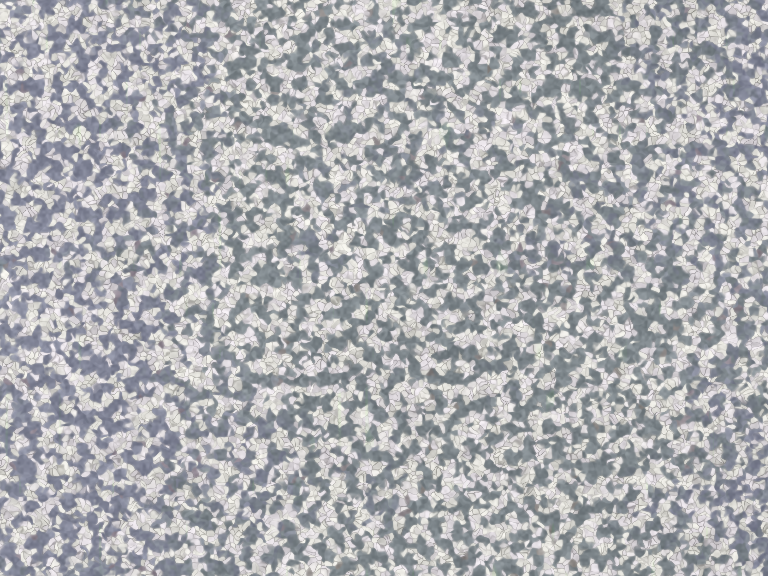
Reproduce this texture procedurally as a Shadertoy shader.

```glsl
#define GRAINS 108.0
#define CLUMP 0.42
#define DARK_LEVEL -0.035
#define WARP 1.1
#define EDGE_SHARPNESS 8.0
#define SEAM_WIDTH 0.3
#define SEAM_DEPTH 0.17
#define DARK_STONE vec3(0.475, 0.508, 0.527)
#define BLUE_STONE vec3(0.495, 0.508, 0.580)
#define LIGHT_WARM vec3(0.910, 0.905, 0.880)
#define LIGHT_PINK vec3(0.900, 0.880, 0.900)

float hash(vec2 p) {
    return fract(sin(dot(p, vec2(127.1, 311.7))) * 43758.5453);
}

float noise(vec2 p) {
    vec2 i = floor(p), f = fract(p);
    f = f * f * (3.0 - 2.0 * f);
    return mix(mix(hash(i), hash(i + vec2(1, 0)), f.x),
               mix(hash(i + vec2(0, 1)), hash(i + vec2(1, 1)), f.x), f.y);
}

// slope in a random direction, through zero at a lattice corner
float slope(vec2 corner, vec2 offset) {
    float angle = 6.2832 * hash(corner + 3.7);
    return dot(vec2(cos(angle), sin(angle)), offset);
}

// gradient noise around zero: evenly spread blobs, little broad drift
float blobs(vec2 p) {
    vec2 i = floor(p), f = fract(p), e = vec2(1, 0);
    vec2 u = f * f * (3.0 - 2.0 * f);
    return mix(mix(slope(i, f), slope(i + e, f - e), u.x),
               mix(slope(i + e.yx, f - e.yx), slope(i + 1.0, f - 1.0), u.x), u.y);
}

// 1 for a dark grain, 0 for a light one
float grainIsDark(vec2 id, vec2 centre) {
    float score = blobs(centre * CLUMP) + 0.42 * (hash(id + 5.3) - 0.5);
    score -= 0.3 * smoothstep(0.86, 0.95, noise(centre * 0.22 + 40.0));
    return step(score, DARK_LEVEL);
}

vec3 grainColor(vec2 id, float dark, float blueness) {
    float tone = hash(id + 17.0);
    float tint = hash(id + 31.0);
    vec3 light = mix(LIGHT_WARM, LIGHT_PINK, smoothstep(0.3, 0.8, tint));
    light *= mix(0.86, 1.04, sqrt(tone));
    vec3 shade = mix(DARK_STONE, BLUE_STONE, smoothstep(0.3, 0.65, blueness + 0.3 * (tint - 0.5)));
    shade += 0.11 * (tone * tone - 0.25);
    shade += vec3(0.05, 0.0, -0.03) * step(0.98, tint);
    return mix(light, shade, dark);
}

void mainImage(out vec4 fragColor, in vec2 fragCoord) {
    vec2 uv = fragCoord / iResolution.y;
    float across = fragCoord.x / iResolution.x;
    vec2 p = uv * GRAINS;

    // bend the grain outlines
    vec2 bend = vec2(noise(p * 0.9 + 11.0), noise(p * 0.9 + 73.0)) - 0.5;
    vec2 q = p + WARP * bend;

    // bluish cast toward the sides, strongest at the left
    float blueness = 0.25 + 0.5 * smoothstep(0.5, 0.0, across)
                   + 0.2 * smoothstep(0.75, 1.0, across)
                   + 0.35 * (noise(uv * 9.0) - 0.5);

    // blend the nearest grains and find the seam between them
    vec3 sum = vec3(0);
    float total = 0.0, darkSum = 0.0, nearest = 9.0, second = 9.0;
    for (int y = -1; y <= 1; y++)
    for (int x = -1; x <= 1; x++) {
        vec2 id = floor(q) + vec2(x, y);
        vec2 centre = id + 0.5 + 0.95 * (vec2(hash(id), hash(id + 57.0)) - 0.5);
        float d = length(q - centre);
        float weight = exp(-EDGE_SHARPNESS * d);
        float dark = grainIsDark(id, centre);
        sum += weight * grainColor(id, dark, blueness);
        darkSum += weight * dark;
        total += weight;
        second = min(second, max(nearest, d));
        nearest = min(nearest, d);
    }
    vec3 color = sum / total;
    float dark = darkSum / total;

    // soft grey seams among the light grains
    float seam = 1.0 - smoothstep(0.0, SEAM_WIDTH, second - nearest);
    color -= SEAM_DEPTH * seam * (1.0 - dark) * mix(0.2, 1.5, noise(p * 0.7 + 9.0));

    // fine mottling, sparse greenish scratches and uneven lighting
    color += 0.09 * (noise(p * 1.7) - 0.5);
    float scratch = smoothstep(0.9, 0.97, noise(vec2(p.x * 0.8, p.y * 0.12) + 90.0));
    color += scratch * vec3(-0.012, 0.018, -0.025);
    color += 0.03 * (noise(uv * 5.0 + 3.0) - 0.5) + 0.02 * (0.5 - across);

    fragColor = vec4(clamp(color, 0.0, 1.0), 1.0);
}
```
